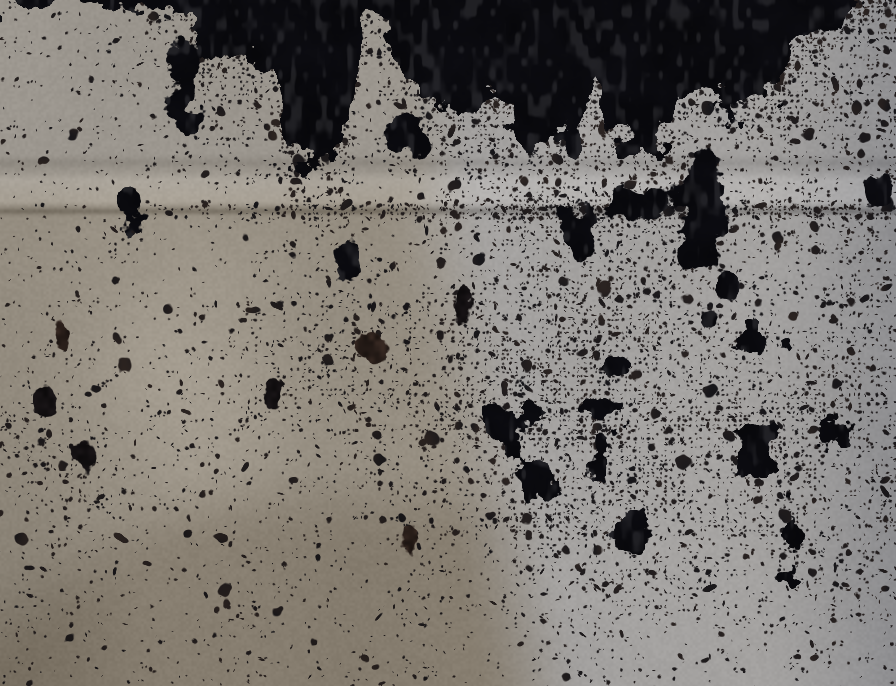
This texture is drawn by a Shadertoy shader. Its source:

```glsl
// Dark soil spilled over a pale, creased cloth, with crumbs scattered below a seam.

const vec3 WARM = vec3(0.585, 0.555, 0.505);
const vec3 COOL = vec3(0.645, 0.637, 0.630);
const vec3 SOIL = vec3(0.040, 0.040, 0.058);
const vec3 BARK = vec3(0.170, 0.125, 0.105);
const float SEAM_Y = 0.692;
const float EDGE_ROUGHNESS = 0.10;

// Soil bank lobes: centre x, half width, depth from the top.
const vec3 LOBES[7] = vec3[7](
    vec3(0.40, 0.17, 0.09), vec3(0.46, 0.08, 0.23), vec3(0.74, 0.22, 0.15),
    vec3(0.80, 0.08, 0.21), vec3(0.93, 0.09, 0.20), vec3(1.06, 0.14, 0.145),
    vec3(1.15, 0.12, 0.06));

// Ellipses: centre, radii.
const vec4 CLODS[10] = vec4[10](
    vec4(0.59, 0.80, 0.030, 0.030), vec4(0.27, 0.88, 0.024, 0.060),
    vec4(1.022, 0.69, 0.037, 0.085), vec4(1.063, 0.577, 0.024, 0.014),
    vec4(1.037, 0.54, 0.018, 0.022), vec4(0.19, 0.695, 0.017, 0.020),
    vec4(0.84, 0.67, 0.024, 0.042), vec4(0.925, 0.70, 0.035, 0.024),
    vec4(1.28, 0.72, 0.028, 0.030), vec4(0.512, 0.627, 0.017, 0.024));
const vec4 CLUSTERS[9] = vec4[9](
    vec4(0.737, 0.38, 0.045, 0.035), vec4(0.78, 0.31, 0.024, 0.027),
    vec4(0.886, 0.457, 0.016, 0.016), vec4(1.11, 0.50, 0.026, 0.024),
    vec4(0.875, 0.33, 0.017, 0.060), vec4(0.924, 0.22, 0.020, 0.030),
    vec4(1.212, 0.373, 0.024, 0.045), vec4(1.11, 0.347, 0.036, 0.028),
    vec4(1.152, 0.254, 0.011, 0.045));
const vec4 CHIPS[7] = vec4[7](
    vec4(0.542, 0.492, 0.023, 0.020), vec4(0.598, 0.22, 0.012, 0.018),
    vec4(0.09, 0.52, 0.009, 0.018), vec4(0.398, 0.42, 0.009, 0.016),
    vec4(0.125, 0.33, 0.016, 0.027), vec4(0.068, 0.415, 0.016, 0.024),
    vec4(0.673, 0.56, 0.010, 0.022));

float hash(vec2 p) { return fract(sin(dot(p, vec2(127.1, 311.7))) * 43758.5); }

float noise(vec2 p) {
    vec2 i = floor(p), f = fract(p);
    f = f * f * (3.0 - 2.0 * f);
    return mix(mix(hash(i), hash(i + vec2(1, 0)), f.x),
               mix(hash(i + vec2(0, 1)), hash(i + vec2(1, 1)), f.x), f.y);
}

float fbm(vec2 p) {
    float sum = 0.0, amp = 0.5;
    for (int i = 0; i < 4; i++) { sum += amp * noise(p); p = p * 2.1 + 7.3; amp *= 0.5; }
    return sum;
}

float glow(vec2 p, vec2 centre, vec2 radius) {
    vec2 q = (p - centre) / radius;
    return exp(-dot(q, q));
}

float ellipse(vec2 p, vec4 e) {
    return (length((p - e.xy) / e.zw) - 1.0) * min(e.z, e.w);
}

float bankDepth(float x) {
    float depth = 0.0;
    for (int i = 0; i < 7; i++) {
        vec3 l = LOBES[i];
        depth = max(depth, l.z * (1.0 - smoothstep(0.45 * l.y, l.y, abs(x - l.x))));
    }
    return depth;
}

// Chance that a crumb lies at p.
float crumbDensity(vec2 p) {
    float below = max(1.0 - bankDepth(p.x) - p.y, 0.0);
    float d = 0.10 + 0.55 * exp(-below / 0.06) * smoothstep(0.1, 0.35, p.x);
    d += 0.24 * smoothstep(0.52, 0.80, p.x) * smoothstep(0.0, 0.3, p.y);
    d += 0.85 * exp(-pow((p.y - SEAM_Y) / 0.014, 2.0)) * smoothstep(0.08, 0.6, p.x);
    d += 0.40 * glow(p, vec2(0.92, 0.36), vec2(0.20, 0.16));
    d += 0.35 * glow(p, vec2(0.09, 0.36), vec2(0.08, 0.09));
    d += 0.28 * glow(p, vec2(0.50, 0.43), vec2(0.16, 0.12));
    return d * mix(0.45, 1.3, noise(p * 13.0));
}

// One randomly turned crumb per grid cell.
float crumbLayer(vec2 p, float scale, float seed, float amount, float aa) {
    vec2 g = p * scale + seed, cell = floor(g);
    vec2 jitter = vec2(hash(cell + seed), hash(cell + seed + 19.7));
    vec2 q = fract(g) - mix(vec2(0.32), vec2(0.68), jitter);
    float angle = 6.283 * hash(cell + 41.3), c = cos(angle), s = sin(angle);
    q = mat2(c, s, -s, c) * q;
    float radius = mix(0.13, 0.31, hash(cell + 5.9));
    q.y /= mix(0.28, 1.0, hash(cell + 73.1));
    float d = (length(q) - radius + 0.16 * (noise(g * 5.0) - 0.5)) / scale;
    float present = step(hash(cell + 11.1), amount * crumbDensity((cell + 0.5 - seed) / scale));
    return present * (1.0 - smoothstep(-aa, aa, d));
}

vec3 cloth(vec2 p) {
    float cool = smoothstep(-0.07, 0.10, p.x - 0.76 + 0.20 * p.y);
    vec3 col = mix(WARM, COOL, max(cool, 0.45 * smoothstep(0.68, 0.78, p.y)));
    col += 0.055 * glow(p, vec2(0.27, 0.44), vec2(0.14, 0.20));
    float fold = smoothstep(0.10, -0.08, p.y - 0.08 - 0.70 * p.x) * smoothstep(0.34, 0.20, p.y);
    col -= vec3(0.06, 0.065, 0.07) * fold * (1.0 - cool);
    col -= 0.05 * smoothstep(0.25, 0.0, p.x) * smoothstep(0.5, 0.1, p.y);
    col -= vec3(0.10, 0.09, 0.07) * smoothstep(1.08, 1.38, p.x);
    // Raised seam: pale strip between two creases.
    col += 0.065 * smoothstep(0.697, 0.708, p.y) * smoothstep(0.752, 0.735, p.y);
    col -= 0.05 * exp(-pow((p.y - 0.763) / 0.008, 2.0));
    col -= 0.12 * exp(-pow((p.y - SEAM_Y) / 0.005, 2.0));
    return col + 0.035 * (fbm(p * 6.0) - 0.47) + 0.03 * (noise(p * 260.0) - 0.5);
}

void mainImage(out vec4 fragColor, in vec2 fragCoord) {
    vec2 p = fragCoord / iResolution.y;
    float aa = 1.0 / iResolution.y;
    float ragged = fbm(p * 32.0) - 0.47;
    vec3 col = cloth(p);

    // Crumbs, from coarse to dust.
    float crumbs = 0.0;
    for (int i = 0; i < 6; i++) {
        float k = float(i);
        crumbs = max(crumbs, crumbLayer(p, 27.0 * pow(1.42, k), 3.7 + 8.3 * k, 0.40 + 0.08 * k, aa));
    }
    col = mix(col, mix(SOIL, BARK, 0.75 * noise(p * 50.0)), 0.93 * crumbs);

    // Bank and loose clods share one ragged outline.
    float soil = 1.0 - bankDepth(p.x) - p.y + 1.5 * EDGE_ROUGHNESS * ragged;
    for (int i = 0; i < 10; i++) soil = min(soil, ellipse(p, CLODS[i]) + 0.6 * EDGE_ROUGHNESS * ragged);
    for (int i = 0; i < 9; i++) soil = min(soil, ellipse(p, CLUSTERS[i]) + EDGE_ROUGHNESS * ragged + 0.004);
    float flecks = smoothstep(0.55, 0.9, noise(p * vec2(110.0, 55.0)));
    vec3 soilColor = SOIL * mix(0.6, 1.3, fbm(p * 24.0)) + 0.09 * flecks;
    col = mix(col, soilColor, 1.0 - smoothstep(-aa, aa, soil));

    // Bark chips; the first three are brown.
    for (int i = 0; i < 7; i++) {
        float d = ellipse(p, CHIPS[i]) + 0.035 * ragged;
        vec3 tint = mix(SOIL, BARK, i < 3 ? 1.0 : 0.3) * mix(0.6, 1.3, noise(p * 120.0));
        col = mix(col, tint, 1.0 - smoothstep(-aa, aa, d));
    }
    fragColor = vec4(clamp(col, 0.0, 1.0), 1.0);
}
```
